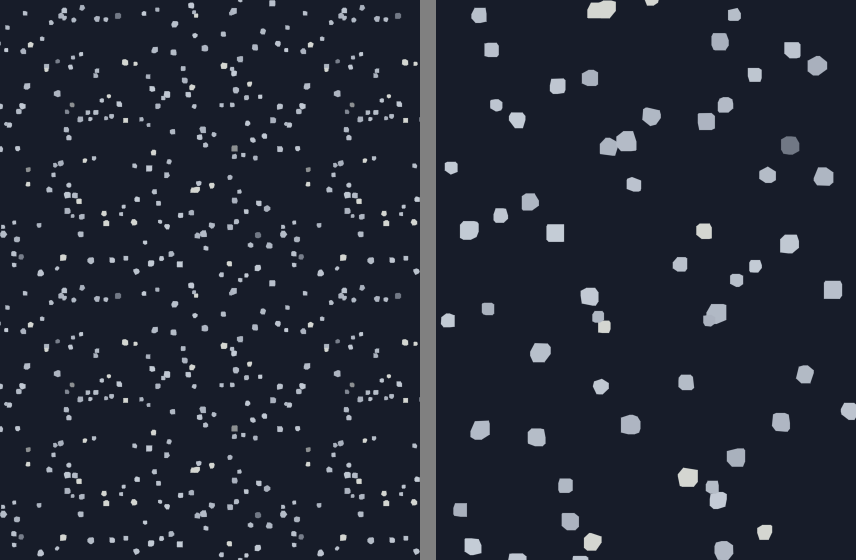
Left, the full canvas; right, a detail of the centre.
Give the GLSL for this pattern, as a Shadertoy shader.

```glsl
// Pale stone chips scattered over a dark navy ground.
// Each cell of a repeating grid holds a few random chips; a chip is an
// irregular convex polygon trimmed by an upright square.

const float TILES_PER_HEIGHT = 2.0;
const float CELLS_PER_TILE = 8.0;
const int CHIPS_PER_CELL = 4;
const float CHIP_CHANCE = 0.69;
const float TAU = 6.2831853;

const vec3 NAVY = vec3(0.09, 0.11, 0.16);
const vec3 SLATE = vec3(0.66, 0.69, 0.74);
const vec3 SILVER = vec3(0.77, 0.80, 0.84);
const vec3 IVORY = vec3(0.83, 0.84, 0.82);

// Three random values in 0..1 from a cell, a chip index and a salt
vec3 hash3(vec2 cell, int index, int salt) {
    uvec3 v = uvec3(uint(cell.x), uint(cell.y), uint(index * 64 + salt));
    v = v * 1664525u + 1013904223u;
    v.x += v.y * v.z; v.y += v.z * v.x; v.z += v.x * v.y;
    v ^= v >> 16u;
    v.x += v.y * v.z; v.y += v.z * v.x; v.z += v.x * v.y;
    return vec3(v >> 8u) / 16777216.0;
}

// Signed distance to an upright square of the given half width
float squareDistance(vec2 p, float halfWidth) {
    vec2 q = abs(p) - halfWidth;
    return max(q.x, q.y);
}

// Signed distance to a polygon whose sides lie at uneven distances
float chipDistance(vec2 p, float radius, vec2 cell, int index) {
    vec3 shape = hash3(cell, index, 3);
    int sides = 5 + int(shape.x * 4.0);
    float d = squareDistance(p, radius * mix(0.86, 1.05, shape.z));
    for (int i = 0; i < sides; i++) {
        vec3 side = hash3(cell, index, 8 + i);
        float angle = TAU * (float(i) + shape.y + 0.3 * side.x) / float(sides);
        float reach = radius * mix(0.84, 1.2, side.y);
        d = max(d, dot(p, vec2(cos(angle), sin(angle))) - reach);
    }
    return d;
}

// Mostly cool greys with a few warm ones
vec3 chipColor(vec3 rnd) {
    return rnd.x < 0.18 ? IVORY : mix(SLATE, SILVER, rnd.y);
}

// Lay one chip over the colour below; p and pixel are in cell units
vec3 addChip(vec3 below, vec2 p, float pixel, vec2 cell, int index) {
    vec3 place = hash3(cell, index, 0);
    if (place.z > CHIP_CHANCE) return below;

    vec3 trait = hash3(cell, index, 1);
    vec3 tint = hash3(cell, index, 2);
    float radius = mix(0.060, 0.097, trait.x);
    if (trait.y > 0.975) radius *= 1.3;

    vec2 q = p - place.xy;
    if (dot(q, q) > 4.0 * radius * radius + 4.0 * pixel * pixel) return below;

    float d = chipDistance(q, radius, cell, index);
    float cover = 1.0 - smoothstep(-0.7 * pixel, 0.7 * pixel, d);
    float opacity = tint.z > 0.95 ? 0.62 : 1.0;
    return mix(below, chipColor(tint), cover * opacity);
}

void mainImage(out vec4 fragColor, in vec2 fragCoord) {
    float cellsPerHeight = TILES_PER_HEIGHT * CELLS_PER_TILE;
    vec2 p = fragCoord / iResolution.y * cellsPerHeight;
    float pixel = cellsPerHeight / iResolution.y;
    vec2 home = floor(p);

    // Chips may reach into the neighbouring cells
    vec3 color = NAVY;
    for (int y = -1; y <= 1; y++) {
        for (int x = -1; x <= 1; x++) {
            vec2 cell = home + vec2(x, y);
            vec2 wrapped = mod(cell, CELLS_PER_TILE);
            for (int i = 0; i < CHIPS_PER_CELL; i++) {
                color = addChip(color, p - cell, pixel, wrapped, i);
            }
        }
    }
    fragColor = vec4(color, 1.0);
}
```
